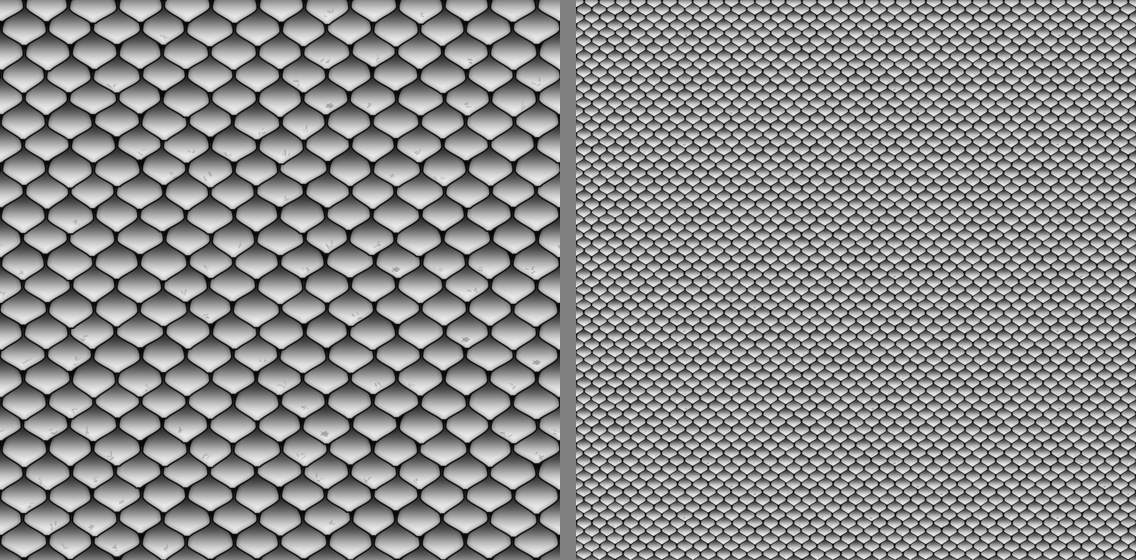
Left, the tile; right, the same tile 3 across and 3 down.
Reproduce this pattern procedurally as a WebGL 2 fragment shader.

```glsl
#version 300 es
precision highp float;
// Staggered rows of overlapping grey scales, light at the tip and dark at the root.
// Rows are painted from low to high, so each tip covers the row beneath it.
// Cell hashes wrap at the canvas edge: jittered widths, depths and faint scuffs all tile.

uniform vec2 u_resolution;
out vec4 outColor;

// One unit is a row pitch; a scale is two units wide.
const float COLUMNS = 12.0;
const float ROWS = 24.0;
const float TIP_DEPTH = 0.70;      // widest line down to the tip
const float TIP_WIDTH = 0.12;      // half width of the blunt tip
const float ROOT_TAPER = 0.60;
const float SIDE_GAP = 0.015;
const float SIDE_JITTER = 0.07;
const float HEIGHT_JITTER = 0.06;
const float DEPTH_JITTER = 0.05;
const float LINE_INNER = 0.025;
const float LINE_OUTER = 0.10;
const float RIM_WIDTH = 0.30;
const float RIM_SHADE = 0.78;
const float SCUFF_CHANCE = 0.22;
const float SMUDGE_CHANCE = 0.02;
const vec3 GAP_COLOR = vec3(0.04);
const vec3 TIP_COLOR = vec3(0.93);
const vec3 ROOT_COLOR = vec3(0.14);
const vec3 SCUFF_COLOR = vec3(0.55);

// Random value for a cell, wrapped to the canvas
float hash(vec2 cell, float seed) {
  vec2 wrapped = mod(cell, vec2(COLUMNS, ROWS));
  vec3 q = fract(vec3(wrapped, seed) * vec3(0.1031, 0.1130, 0.0973) + 0.137);
  q += dot(q, q.yzx + 33.33);
  return fract((q.x + q.y) * q.z);
}

float jitter(vec2 cell, float seed) {
  return 2.0 * hash(cell, seed) - 1.0;
}

// Relative half width at height y: ogee below the widest line, taper above
float profile(float y, float depth) {
  float s = clamp((y + depth) / depth, 0.0, 1.0);
  float ogee = 0.5 * (sin(1.5708 * s) + s * s * (3.0 - 2.0 * s));
  float rise = max(y, 0.0);
  return mix(TIP_WIDTH, 1.0, ogee) - ROOT_TAPER * rise * rise;
}

// Approximate distance inside the outline, positive within
float scaleDistance(vec2 p, float halfWidth, float depth) {
  const float STEP = 0.01;
  float slope = halfWidth * (profile(p.y + STEP, depth) - profile(p.y - STEP, depth)) / (2.0 * STEP);
  float side = (halfWidth * profile(p.y, depth) - abs(p.x)) * inversesqrt(1.0 + slope * slope);
  return min(side, p.y + depth);
}

float segmentDistance(vec2 p, vec2 a, vec2 b) {
  vec2 ab = b - a;
  return length(p - a - ab * clamp(dot(p - a, ab) / dot(ab, ab), 0.0, 1.0));
}

// Short scratches and rare smudges near the tip
float wear(vec2 p, vec2 cell, float aa) {
  float amount = 0.0;
  if (hash(cell, 5.0) < SCUFF_CHANCE) {
    for (float i = 0.0; i < 3.0; i++) {
      vec2 start = vec2(0.35 * jitter(cell, 11.0) + 0.14 * jitter(cell, 20.0 + i),
                        -0.28 + 0.12 * jitter(cell, 30.0 + i));
      float angle = 3.14159 * hash(cell, 40.0 + i);
      vec2 end = start + (0.06 + 0.12 * hash(cell, 50.0 + i)) * vec2(cos(angle), sin(angle));
      float mark = 1.0 - smoothstep(0.0, 0.018 + aa, segmentDistance(p, start, end));
      amount = max(amount, mark * (0.2 + 0.45 * hash(cell, 60.0 + i)));
    }
  }
  if (hash(cell, 6.0) < SMUDGE_CHANCE) {
    vec2 q = p - vec2(0.2 * jitter(cell, 7.0), -0.25);
    float ripple = 0.04 * sin(q.x * 31.0) * sin(q.y * 37.0 + 1.0);
    amount = max(amount, 0.7 * (1.0 - smoothstep(0.07, 0.18, length(q * vec2(0.8, 1.3)) + ripple)));
  }
  return amount;
}

// Paint one scale over the colour below it
vec3 paintScale(vec3 below, vec2 p, vec2 cell, float aa) {
  float stagger = 1.0 - mod(cell.y, 2.0);
  float left = -1.0 + SIDE_JITTER * jitter(cell, 1.0);
  float right = 1.0 + SIDE_JITTER * jitter(cell + vec2(1.0, 0.0), 1.0);
  vec2 center = vec2(2.0 * cell.x + stagger + 0.5 * (left + right),
                     cell.y + TIP_DEPTH + HEIGHT_JITTER * jitter(cell, 2.0));
  float depth = TIP_DEPTH + DEPTH_JITTER * jitter(cell, 3.0);
  vec2 q = p - center;
  float d = scaleDistance(q, 0.5 * (right - left) - SIDE_GAP, depth);

  vec3 color = mix(TIP_COLOR, ROOT_COLOR, smoothstep(-0.55, 1.15, q.y));
  color = mix(color, SCUFF_COLOR, wear(q, cell, aa));
  color *= mix(RIM_SHADE, 1.0, smoothstep(0.0, RIM_WIDTH, d));
  color = mix(GAP_COLOR, color, smoothstep(LINE_INNER, LINE_OUTER, d));
  return mix(below, color, clamp(d / aa + 0.5, 0.0, 1.0));
}

void main() {
  vec2 p = gl_FragCoord.xy / u_resolution * vec2(2.0 * COLUMNS, ROWS);
  float aa = ROWS / u_resolution.y;
  vec3 color = GAP_COLOR;
  for (float r = -2.0; r <= 1.0; r++) {
    float row = floor(p.y) + r;
    float column = floor(0.5 * (p.x + mod(row, 2.0)));
    for (float c = -1.0; c <= 1.0; c++)
      color = paintScale(color, p, vec2(column + c, row), aa);
  }
  outColor = vec4(color, 1.0);
}
```
